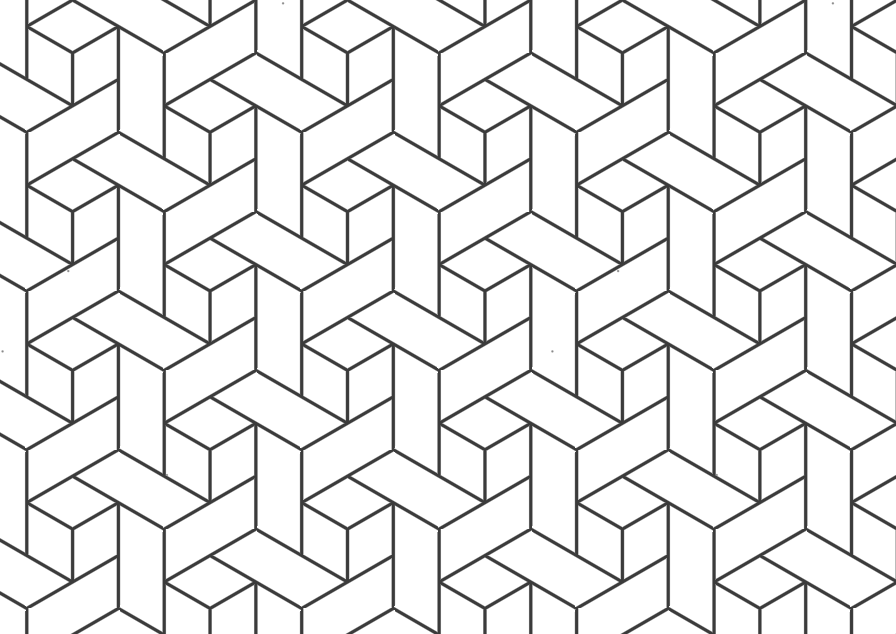
This pattern is drawn by a WebGL 2 fragment shader. Its source:

```glsl
#version 300 es
precision highp float;

uniform vec2 u_resolution;
out vec4 fragColor;

const float ROOT3 = 1.7320508;
const float EDGE = 0.08345;                      // cube edge, share of canvas height
const vec2 CUBE_CENTRE = vec2(0.0583, 0.0410);   // one cube, from the canvas middle
const float HALF_LINE = 0.0315;                  // in cube edges
const float SPECK_RADIUS = 0.02;
const vec3 PAPER = vec3(1.0);
const vec3 INK = vec3(0.23);

vec2 hash21(float n) {
    vec3 q = fract(vec3(n) * vec3(0.1031, 0.1030, 0.0973));
    q += dot(q, q.yzx + 33.33);
    return fract((q.xx + q.yz) * q.zy);
}

// Distance to an upright segment at x, from y = low to y = high
float uprightDistance(vec2 p, float x, float low, float high) {
    return length(vec2(p.x - x, p.y - clamp(p.y, low, high)));
}

// Offset from the nearest point of a triangular lattice
vec2 foldLattice(vec2 p, float side) {
    vec2 period = side * vec2(ROOT3, 1.0);
    vec2 a = p - period * round(p / period);
    vec2 b = p - period * (floor(p / period) + 0.5);
    return dot(a, a) < dot(b, b) ? a : b;
}

// Cube with its outline drawn out into the surrounding bands
float weaveDistance(vec2 p) {
    const mat2 THIRD_TURN = mat2(-0.5, 0.5 * ROOT3, -0.5 * ROOT3, -0.5);
    float d = 1e3;
    for (int i = 0; i < 3; i++) {
        d = min(d, uprightDistance(p, 0.0, -1.0, 0.0));
        d = min(d, uprightDistance(p, 0.5 * ROOT3, -1.5, 0.5));
        d = min(d, uprightDistance(p, -0.5 * ROOT3, -0.5, 1.5));
        p = THIRD_TURN * p;
    }
    return d;
}

// One stray dot per row, repeated every second column period
float speckDistance(vec2 p, vec2 cellSize) {
    vec2 cell = p / cellSize;
    vec2 spot = 0.1 + 0.8 * hash21(floor(cell.y) + 47.0);
    return length((fract(cell) - spot) * cellSize);
}

float coverage(float distanceToEdge, float pixel) {
    return 1.0 - smoothstep(-0.8 * pixel, 0.8 * pixel, distanceToEdge);
}

void main() {
    vec2 canvas = (gl_FragCoord.xy - 0.5 * u_resolution) / u_resolution.y;
    vec2 p = (canvas - CUBE_CENTRE) / EDGE;
    float pixel = 1.0 / (u_resolution.y * EDGE);

    float line = coverage(weaveDistance(foldLattice(p, 3.0)) - HALF_LINE, pixel);
    float speck = coverage(speckDistance(p, vec2(6.0 * ROOT3, 3.0)) - SPECK_RADIUS, pixel);

    fragColor = vec4(mix(PAPER, INK, max(line, 0.6 * speck)), 1.0);
}
```
